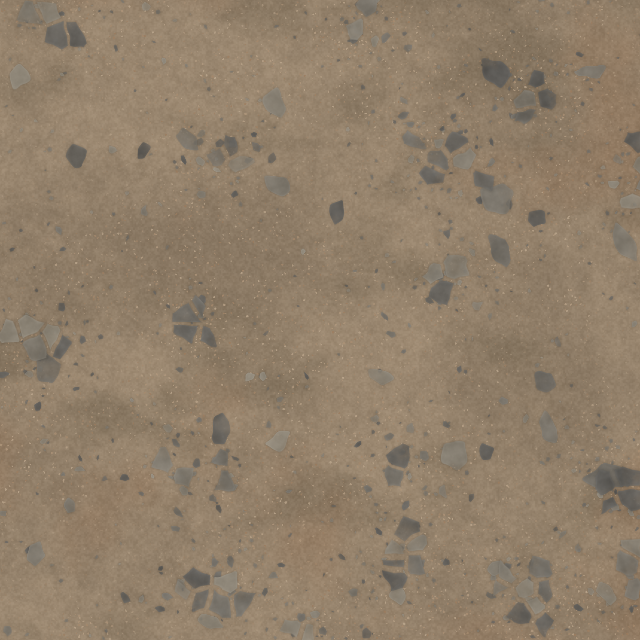
This texture is drawn by a WebGL 1 fragment shader. Its source:

```glsl
precision highp float;
// Dry packed earth with embedded grey stones, pebbles and pale grit.
// Noise tints the soil; cracked Voronoi fragments form stone clusters, and
// rounded random polygons are scattered over it at several sizes.

uniform vec2 u_resolution;

const vec3 SOIL_DARK = vec3(0.535, 0.467, 0.385);
const vec3 SOIL_LIGHT = vec3(0.620, 0.543, 0.450);
const vec3 SOIL_STAIN = vec3(0.485, 0.425, 0.345);
const vec3 SOIL_RUST = vec3(0.585, 0.460, 0.350);
const vec3 STONE_DARK = vec3(0.355, 0.350, 0.340);
const vec3 STONE_LIGHT = vec3(0.560, 0.530, 0.475);
const vec3 GRIT_AMBER = vec3(0.600, 0.475, 0.360);
const vec3 GRIT_PALE = vec3(0.750, 0.670, 0.570);
const float CLUSTER_CELLS = 5.0;
const float CLUSTER_CHANCE = 0.62;
const float FRAGMENT_CELLS = 30.0;
const float FRAGMENT_GAP = 0.07;
const float EDGE_SOFTNESS = 0.0009;
const float GRAIN_STRENGTH = 0.075;
const float TAU = 6.2831853;

float hash(vec2 p) {
  vec3 q = fract(vec3(p.xyx) * 0.1031);
  q += dot(q, q.yzx + 33.33);
  return fract((q.x + q.y) * q.z);
}

vec2 hash2(vec2 p) {
  return vec2(hash(p + 17.3), hash(p + 71.9));
}

float noise(vec2 p) {
  vec2 i = floor(p), f = fract(p);
  f = f * f * (3.0 - 2.0 * f);
  return mix(mix(hash(i), hash(i + vec2(1.0, 0.0)), f.x),
             mix(hash(i + vec2(0.0, 1.0)), hash(i + 1.0), f.x), f.y);
}

float fbm(vec2 p) {
  float sum = 0.0, amp = 0.5;
  for (int i = 0; i < 5; i++) {
    sum += amp * noise(p);
    p = mat2(1.6, 1.2, -1.2, 1.6) * p + 9.7;
    amp *= 0.5;
  }
  return sum;
}

// Closeness to a stone cluster: 1 at its centre, 0 outside its halo.
float clusterHalo(vec2 p) {
  vec2 base = floor(p * CLUSTER_CELLS);
  float halo = 0.0;
  for (int y = -1; y <= 1; y++)
    for (int x = -1; x <= 1; x++) {
      vec2 cell = base + vec2(x, y);
      vec2 centre = (cell + 0.1 + 0.8 * hash2(cell + 5.0)) / CLUSTER_CELLS;
      float radius = mix(0.06, 0.145, hash(cell + 31.0));
      float present = step(hash(cell + 43.0), CLUSTER_CHANCE);
      halo = max(halo, present * (1.0 - length(p - centre) / radius));
    }
  return halo;
}

// Cracked angular fragments: x = signed distance, y = tone.
vec2 fragments(vec2 p) {
  vec2 g = p * FRAGMENT_CELLS, base = floor(g);
  vec2 nearest = vec2(0.0), id = base;
  float best = 9.0, border = 9.0;
  for (int y = -1; y <= 1; y++)
    for (int x = -1; x <= 1; x++) {
      vec2 cell = base + vec2(x, y);
      vec2 r = cell + 0.1 + 0.8 * hash2(cell) - g;
      if (dot(r, r) < best) { best = dot(r, r); nearest = r; id = cell; }
    }
  for (int y = -2; y <= 2; y++)
    for (int x = -2; x <= 2; x++) {
      vec2 cell = base + vec2(x, y);
      vec2 r = cell + 0.1 + 0.8 * hash2(cell) - g, gap = r - nearest;
      if (dot(gap, gap) > 0.0001)
        border = min(border, dot(0.5 * (r + nearest), normalize(gap)));
    }
  float halo = clusterHalo((g + nearest) / FRAGMENT_CELLS);
  float present = step(0.48 + 0.32 * hash(id + 3.0), halo);
  float inset = FRAGMENT_GAP + 0.1 * hash(id + 8.0);
  return vec2(mix(1.0, (inset - border) / FRAGMENT_CELLS, present), hash(id + 12.0));
}

// Scattered rounded polygons, denser near clusters: x = distance, y = tone.
vec2 scatter(vec2 p, float cells, float size, float chance, float haloChance) {
  vec2 g = p * cells, base = floor(g), found = vec2(1.0, 0.0);
  for (int y = -1; y <= 1; y++)
    for (int x = -1; x <= 1; x++) {
      vec2 cell = base + vec2(x, y), key = cell + cells * 1.7;
      vec2 centre = cell + 0.15 + 0.7 * hash2(key);
      float roll = hash(key + 23.0);
      if (roll > chance + haloChance) continue;
      if (roll > chance + haloChance * clusterHalo(centre / cells)) continue;
      float turn = TAU * hash(key + 37.0), c = cos(turn), s = sin(turn);
      vec2 q = mat2(c, -s, s, c) * (g - centre);
      q.y *= mix(1.0, 1.9, hash(key + 41.0));
      float radius = size * mix(0.4, 1.0, hash(key + 53.0)), sum = 0.0;
      for (int i = 0; i < 5; i++) {
        float h = hash(key + 61.0 + float(i) * 3.1);
        float a = TAU * (float(i) + 0.5 * h) / 5.0;
        float side = dot(q, vec2(cos(a), sin(a))) / (radius * mix(0.7, 1.0, h));
        sum += pow(max(side, 0.0001), 8.0);
      }
      float d = (pow(sum, 0.125) - 1.0) * radius / cells;
      if (d < found.x) found = vec2(d, hash(key + 83.0));
    }
  return found;
}

// Lays stones over the soil with a thin contact shadow and a dusty face.
vec3 layStone(vec3 ground, vec2 stone, float mottle, float opacity) {
  float edge = max(EDGE_SOFTNESS, 0.7 / u_resolution.y);
  float cover = smoothstep(edge, -edge, stone.x);
  vec3 face = mix(STONE_DARK, STONE_LIGHT, stone.y) + 0.16 * (mottle - 0.5);
  face += 0.025 * smoothstep(-0.004, 0.0, stone.x);
  ground *= 1.0 - 0.09 * exp(-max(stone.x, 0.0) / 0.0018);
  return mix(ground, face, cover * opacity);
}

void main() {
  vec2 p = gl_FragCoord.xy / u_resolution.y;
  vec2 warp = vec2(noise(p * 70.0), noise(p * 70.0 + 40.0)) - 0.5;
  vec2 rough = p + 0.005 * warp;
  float mottle = fbm(p * 45.0), broad = fbm(p * 5.0 + 2.0);

  // Soil: broad drifts, streaky stains, faint rust and fine grain
  vec3 color = mix(SOIL_DARK, SOIL_LIGHT, smoothstep(0.2, 0.75, 0.65 * broad + 0.35 * mottle));
  float stain = smoothstep(0.53, 0.76, fbm(p * vec2(5.0, 9.0) + 20.0));
  color = mix(color, SOIL_STAIN, 0.6 * stain);
  color = mix(color, SOIL_RUST, 0.4 * smoothstep(0.6, 0.8, fbm(p * 4.0 + 55.0)));
  float grain = 0.5 * noise(p * 430.0) + 0.5 * noise(p * 210.0 + 13.0) - 0.5;
  color += GRAIN_STRENGTH * grain;

  // Grit: pale and amber specks gathered in gravelly drifts
  float gravel = smoothstep(0.35, 0.65, fbm(p * 7.0 + 80.0));
  vec2 grit = scatter(p, 165.0, 0.36, 0.22, 0.3);
  float speck = smoothstep(0.0008, -0.0008, grit.x) * mix(0.3, 0.8, gravel);
  color = mix(color, mix(GRIT_AMBER, GRIT_PALE, grit.y), speck);

  // Stones from small pebbles up to slabs and cracked clusters
  float dust = 0.92 - 0.3 * smoothstep(0.45, 0.75, fbm(p * 24.0 + 7.0));
  color = layStone(color, scatter(p, 82.0, 0.33, 0.05, 0.3), mottle, 0.75);
  color = layStone(color, scatter(rough, 37.0, 0.33, 0.05, 0.45), mottle, dust);
  color = layStone(color, scatter(rough, 11.0, 0.34, 0.2, 0.1), mottle, dust);
  color = layStone(color, fragments(rough), mottle, dust);
  gl_FragColor = vec4(color, 1.0);
}
```
